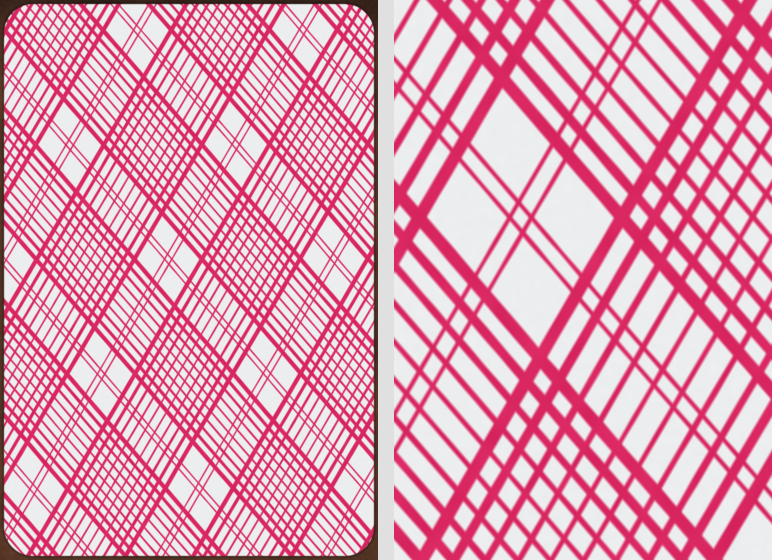
Left: the whole. Right: its middle third, enlarged.
A Shadertoy shader for this pattern:

```glsl
#define RISE vec2(0.1204, 0.2051)    // lattice step along rising stripes
#define FALL vec2(0.1758, -0.2038)   // lattice step along falling stripes
#define ANCHOR vec2(0.1523, 0.5365)  // centre of one dense diamond
#define PITCH 0.0656                 // spacing of band lines, in periods
#define LAST_LINE 4.5                // ten lines per band: -4.5 .. 4.5
#define THICK 0.0075
#define THIN 0.0029
#define HAIRLINE 0.0025
#define HAIR_GAP 0.022               // half the gap of the hairline pair
#define MARGIN 0.0072
#define CORNER 0.052

const vec3 PAPER = vec3(0.925, 0.93, 0.935);
const vec3 INK = vec3(0.85, 0.15, 0.38);
const vec3 WOOD = vec3(0.37, 0.23, 0.16);
const vec3 SHADOW = vec3(0.13, 0.09, 0.07);

vec2 hashGradient(vec2 cell) {
    vec2 h = vec2(dot(cell, vec2(127.1, 311.7)), dot(cell, vec2(269.5, 183.3)));
    return 2.0 * fract(sin(h) * 43758.5) - 1.0;
}

float gradientNoise(vec2 p) {
    vec2 i = floor(p), f = fract(p);
    vec2 w = f * f * f * (f * (f * 6.0 - 15.0) + 10.0);
    vec2 e = vec2(0.0, 1.0);
    float low = mix(dot(hashGradient(i), f),
                    dot(hashGradient(i + e.yx), f - e.yx), w.x);
    float high = mix(dot(hashGradient(i + e.xy), f - e.xy),
                     dot(hashGradient(i + e.yy), f - e.yy), w.x);
    return mix(low, high, w.y);
}

float cross2(vec2 a, vec2 b) {
    return a.x * b.y - a.y * b.x;
}

float roundedBox(vec2 p, vec2 halfSize, float radius) {
    vec2 d = abs(p) - halfSize + radius;
    return length(max(d, 0.0)) + min(max(d.x, d.y), 0.0) - radius;
}

float stroke(float dist, float width, float soft) {
    return 1.0 - smoothstep(-soft, soft, abs(dist) - 0.5 * width);
}

// One family of stripes; t counts periods, span is the width of a period
float stripes(float t, float span, float swell, float soft) {
    t = fract(t + 0.5) - 0.5;

    // Graded band: thin in the middle, thick at both edges
    float k = clamp(floor(t / PITCH) + 0.5, -LAST_LINE, LAST_LINE);
    float grade = k * k / (LAST_LINE * LAST_LINE);
    float band = stroke((t - k * PITCH) * span, mix(THIN, THICK, grade) + swell, soft);

    // Hairline pair midway between bands
    float pair = abs(0.5 - abs(t)) - HAIR_GAP;
    return max(band, stroke(pair * span, HAIRLINE + swell, soft));
}

void mainImage(out vec4 fragColor, in vec2 fragCoord) {
    vec2 p = fragCoord / iResolution.y;
    vec2 canvas = vec2(iResolution.x / iResolution.y, 1.0);
    float soft = max(1.0 / iResolution.y, 0.0012);

    // Slanted lattice coordinates with a slight press wobble
    vec2 wobble = 0.0012 * vec2(gradientNoise(p * 7.0), gradientNoise(p * 7.0 + 31.0));
    vec2 q = p - ANCHOR + wobble;
    float area = cross2(RISE, FALL);
    float u = cross2(q, FALL) / area;
    float v = cross2(RISE, q) / area;

    float swell = 0.0008 * gradientNoise(p * 45.0);
    float falling = stripes(u, abs(area) / length(FALL), swell, soft);
    float rising = stripes(v, abs(area) / length(RISE), swell, soft);
    float ink = 1.0 - (1.0 - falling) * (1.0 - rising);

    // Printed card with faint paper grain and uneven ink
    vec3 paper = PAPER + 0.012 * gradientNoise(p * 160.0);
    vec3 inkTone = INK + 0.04 * gradientNoise(p * 60.0);
    vec3 card = mix(paper, inkTone, ink);

    // Brown surface, darker towards the top and in patches
    float shade = 0.2 + 0.5 * smoothstep(0.9, 1.0, p.y) + 0.5 * gradientNoise(p * 9.0);
    vec3 surface = mix(WOOD, SHADOW, clamp(shade, 0.0, 1.0));
    surface += 0.03 * gradientNoise(p * 120.0);

    float edge = roundedBox(p - 0.5 * canvas, 0.5 * canvas - MARGIN, CORNER);
    surface *= mix(0.7, 1.0, smoothstep(0.0, 0.006, edge));
    fragColor = vec4(mix(card, surface, smoothstep(-soft, soft, edge)), 1.0);
}
```
